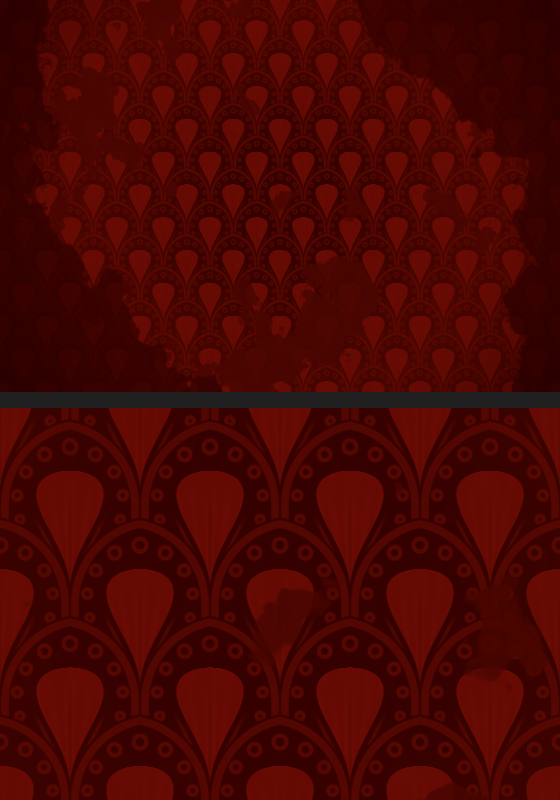
Top, the full canvas; bottom, a detail of the centre.
Reproduce this pattern procedurally as a Shadertoy shader.

```glsl
// Worn dark red wallpaper of overlapping feather scales, each with a drop and an arc of rings.

const float ROW = 0.703; // row spacing, in column widths

float hash(vec2 p) {
    return fract(sin(dot(p, vec2(127.1, 311.7))) * 43758.545);
}

float noise(vec2 p) {
    vec2 i = floor(p), f = fract(p);
    f = f * f * (3.0 - 2.0 * f);
    vec2 e = vec2(1.0, 0.0);
    return mix(mix(hash(i), hash(i + e), f.x),
               mix(hash(i + e.yx), hash(i + e.xx), f.x), f.y);
}

float fbm(vec2 p) {
    float sum = 0.0, amp = 0.5;
    for (int i = 0; i < 5; i++) {
        sum += amp * noise(p);
        p = mat2(1.6, 1.2, -1.2, 1.6) * p + 5.3;
        amp *= 0.5;
    }
    return sum;
}

float fill(float d, float aa) {
    return 1.0 - smoothstep(-aa, aa, d);
}

// Pointed arch that bounds one scale
float archDistance(vec2 p) {
    return length(vec2(abs(p.x) + 0.12, max(p.y, 0.0))) - 0.63;
}

// Paleness of the ornament inside one scale
float scaleTone(vec2 p, vec2 id, float aa) {
    float side = abs(p.x);
    float tone = 0.6 * fill(abs(archDistance(p) + 0.045) - 0.028, aa);

    // Rings shrink towards the foot of the arc
    for (int i = -4; i <= 4; i++) {
        float n = abs(float(i)), a = 0.46 * float(i);
        vec2 c = (0.42 - 0.012 * n) * vec2(sin(a), cos(a));
        float r = 0.046 - 0.005 * n;
        tone = max(tone, 0.62 * fill(abs(length(p - c) - r) - 0.015, aa));
    }

    // Drop with a long tail, flanked by thin strokes
    float t = clamp((p.y + 0.6) / 0.85, 0.0, 1.0);
    float width = 0.84 * t * t * sqrt(1.0 - t);
    float stroke = fill(abs(side - width - 0.055) - 0.014, aa);
    tone = max(tone, 0.5 * stroke * (1.0 - smoothstep(-0.2, -0.05, p.y)));
    float veins = 0.06 * sin(70.0 * side / (0.4 + t)) * (1.0 - t);
    float seam = 0.16 * fill(side - 0.012, aa) * (1.0 - smoothstep(-0.1, 0.15, p.y));
    float drop = fill(side - width, aa) * step(0.001, width);
    tone = mix(tone, 0.97 + veins - seam, drop);

    // A few drops have a hole rubbed through
    float hole = length(p) - 0.07 - 0.06 * noise(p * 14.0 + id);
    return tone * (1.0 - step(0.975, hash(id + 3.7)) * fill(hole, 2.0 * aa));
}

float rowTone(vec2 p, float row, float aa, out float cover) {
    float x = p.x - 0.5 * mod(row, 2.0);
    vec2 local = vec2(fract(x + 0.5) - 0.5, p.y - row * ROW);
    cover = fill(archDistance(local), aa);
    return scaleTone(local, vec2(floor(x + 0.5), row), aa);
}

void mainImage(out vec4 fragColor, in vec2 fragCoord) {
    vec2 q = (fragCoord - 0.5 * iResolution.xy) / iResolution.x;
    vec2 p = q * 12.0;
    float aa = 12.0 / iResolution.x;

    // Each row overlaps the one above it
    float row = floor(p.y / ROW), cover, unused;
    float upper = rowTone(p, row + 1.0, aa, unused);
    float lower = rowTone(p, row, aa, cover);
    float tone = mix(upper, lower, cover);

    // Torn outline of the bright area, cut at two opposite corners
    float edge = max(abs(q.x) - 0.415, 0.707 * (abs(q.x + q.y) - 0.465));
    edge += 0.17 * (fbm(q * 17.0 + 2.0) - 0.48);
    float bright = 1.0 - smoothstep(-0.004, 0.006, edge);

    // Blotches where the ornament is rubbed away
    float rub = fbm(q * 15.0 + 11.0) - 0.68;
    rub += 0.24 * exp(-120.0 * dot(q - vec2(0.14, -0.24), q - vec2(0.14, -0.24)));
    rub += 0.22 * exp(-140.0 * dot(q - vec2(-0.34, 0.14), q - vec2(-0.34, 0.14)));
    rub += 0.2 * exp(-200.0 * dot(q - vec2(0.0, -0.3), q - vec2(0.0, -0.3)));
    float worn = 0.85 * smoothstep(-0.01, 0.02, rub);

    // Brightness of the clean and the dark paper
    float r = length(q);
    float ground = mix(0.205, 0.28, smoothstep(0.05, 0.4, r));
    float clean = mix(mix(ground, 0.405, tone), 0.285, worn);
    float dark = mix(0.215, 0.252, tone * (1.0 - worn));
    float v = mix(dark, clean, bright);
    v *= 1.0 - 0.25 * smoothstep(0.36, 0.62, r);
    v += 0.016 * (fbm(q * vec2(90.0, 40.0)) - 0.48);

    fragColor = vec4(v, 0.005 + 0.19 * max(v - 0.21, 0.0), 0.09 * max(v - 0.25, 0.0), 1.0);
}
```
